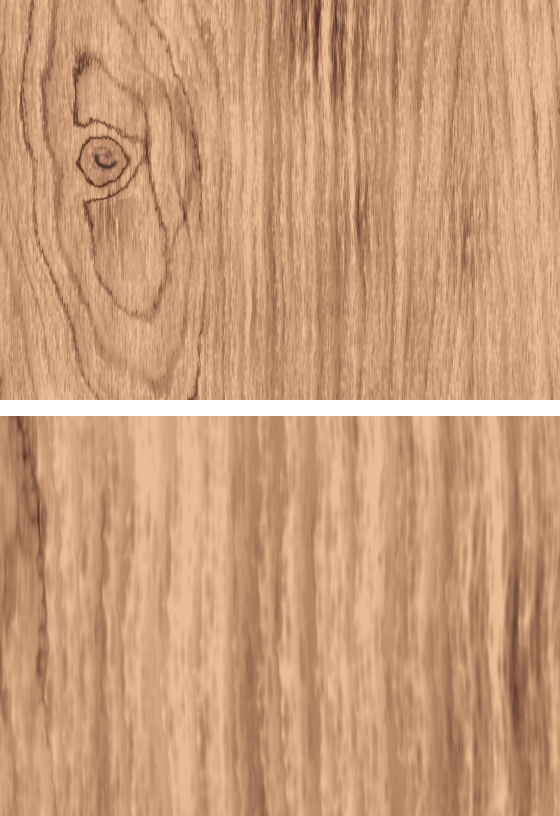
Top, the full canvas; bottom, a detail of the centre.
Give the GLSL for this texture, as a Shadertoy shader.

```glsl
const vec3 DARK_WOOD = vec3(0.48, 0.32, 0.24);
const vec3 MID_WOOD = vec3(0.75, 0.56, 0.42);
const vec3 LIGHT_WOOD = vec3(0.87, 0.69, 0.54);
const vec3 KNOT_PINK = vec3(0.72, 0.51, 0.41);
const vec3 SCAR_CREAM = vec3(0.91, 0.71, 0.55);
const float RIGHT_SEAM = 1.185;

vec2 hash2(vec2 p) {
    return fract(sin(vec2(dot(p, vec2(127.1, 311.7)), dot(p, vec2(269.5, 183.3)))) * 43758.55);
}

// Distance to the nearest scattered point, centred near zero
float cellular(vec2 p) {
    vec2 cell = floor(p), local = fract(p);
    float nearest = 2.0;
    for (int y = -1; y <= 1; y++)
        for (int x = -1; x <= 1; x++) {
            vec2 offset = vec2(x, y);
            vec2 d = offset + hash2(cell + offset) - local;
            nearest = min(nearest, dot(d, d));
        }
    return sqrt(nearest) - 0.45;
}

// Slow wandering from layered sines
float sway(vec2 p) {
    float sum = 0.0, amplitude = 0.5;
    for (int i = 0; i < 4; i++) {
        sum += amplitude * sin(p.x + 1.7 * sin(p.y + float(i))) * cos(p.y * 0.8 - p.x * 0.4);
        p = mat2(1.5, 0.9, -0.9, 1.5) * p + 2.3;
        amplitude *= 0.55;
    }
    return sum;
}

// Soft elliptical spot
float spot(vec2 p, vec2 centre, vec2 size) {
    vec2 q = (p - centre) / size;
    return exp(-dot(q, q));
}

// Irregular growth rings: a thin dark edge with a fade on one side
float rings(float g, float seed, float width) {
    float f = fract(g);
    vec2 rnd = hash2(vec2(floor(g), seed));
    float d = f - mix(0.4, 0.75, rnd.x);
    float edge = exp(-d * d / (width * width));
    float fade = 0.4 * exp(min(d, 0.0) * 5.0) * (1.0 - smoothstep(0.0, width, d));
    return mix(0.15, 1.0, rnd.y) * (edge + fade * smoothstep(0.0, 0.25, f));
}

vec3 woodRamp(float tone) {
    tone = clamp(tone, -0.3, 1.12);
    return tone < 0.69 ? mix(DARK_WOOD, MID_WOOD, tone / 0.69)
                       : mix(MID_WOOD, LIGHT_WOOD, (tone - 0.69) / 0.31);
}

// Long nested lenses that close into circles at the knot
float lensField(vec2 p, float knotRadius) {
    vec2 q = p - vec2(0.29 - 0.12 * (p.y - 0.5), 0.55);
    float lens = sqrt(q.x * q.x + 0.07 * q.y * q.y + 0.003);
    lens += 0.042 * sway(p * vec2(8.0, 3.5)) + 0.02 * sway(p * vec2(15.0, 8.0) + 4.0);
    return mix(lens, knotRadius * 1.7, smoothstep(0.12, 0.05, knotRadius));
}

// Upright lines that lean over toward the right seam
float uprightField(vec2 p) {
    float lean = 0.13 * (p.y - 0.3) * smoothstep(0.92, 1.2, p.x);
    return p.x - lean + 0.016 * sway(p * vec2(5.0, 3.0) + 8.0);
}

void mainImage(out vec4 fragColor, in vec2 fragCoord) {
    vec2 p = fragCoord / iResolution.y;
    float pixel = 1.0 / iResolution.y;
    float onRight = smoothstep(-pixel, pixel, p.x - RIGHT_SEAM);

    // Fibres, pores and streaks, drawn out along the boards
    vec2 bent = p + vec2(0.010 * sway(p * vec2(4.0, 4.0)), 0.0);
    float fibre = cellular(bent * vec2(210.0, 18.0));
    float pore = cellular(bent * vec2(150.0, 55.0) + 31.0);
    float dash = smoothstep(-0.14, -0.34, cellular(bent * vec2(95.0, 9.0) + 53.0));
    float streak = cellular(bent * vec2(55.0, 2.0) + 7.0);
    float band = cellular(bent * vec2(13.0, 1.2) + 17.0);

    // Grain field of the boards
    vec2 knotCentre = vec2(0.255, 0.60);
    float knotRadius = length(p - knotCentre) + 0.012 * sway(p * 38.0);
    float g = mix(lensField(p, knotRadius), uprightField(p) - 0.29, smoothstep(0.46, 0.62, p.x));
    if (p.x > RIGHT_SEAM) g = p.x + 0.07 * p.y + 0.012 * sway(p * vec2(4.0, 5.0));
    g += 0.007 * fibre + 0.006 * pore;

    // Growth rings break up along their length
    float presence = clamp(0.75 + 0.8 * sway(p * vec2(9.0, 5.0) + 3.0) + 0.8 * pore + 0.8 * fibre, 0.1, 1.4);
    float seed = 3.0 + onRight * 9.0;
    float middle = smoothstep(0.52, 0.62, p.x) * (1.0 - smoothstep(0.88, 0.98, p.x));
    float tone = 0.965 + 0.05 * onRight;
    tone -= 0.66 * presence * rings(g * 17.0, seed, 0.09) * (1.0 - 0.5 * middle);
    tone -= 0.27 * presence * rings(g * 47.0, seed + 1.0, 0.18);
    tone += 0.30 * fibre + 0.27 * pore - 0.17 * dash;
    tone += (0.20 + 0.18 * middle) * streak + 0.30 * band;
    tone += 0.09 * sway(p * vec2(5.0, 3.0) + 11.0);

    // Heart-shaped contour beside the knot, tapering downward
    vec2 h = p - vec2(0.39, 0.50) + 0.014 * vec2(sway(p * 22.0), sway(p * 18.0 + 5.0));
    float taper = mix(0.035, 0.105, smoothstep(-0.27, 0.20, h.y));
    float heart = length(h / vec2(taper, 0.27)) - 1.0 + 0.2 * fibre;
    float heartSide = smoothstep(-0.05, 0.04, h.x + 0.25 * max(h.y, 0.0));
    tone -= 0.55 * exp(-heart * heart * 90.0) * heartSide * max(presence, 0.45);
    tone += 0.08 * smoothstep(0.0, -0.3, heart);

    // Smoky stains and the dark upper streaks
    float smoke = 1.3 * spot(p, vec2(0.83, 1.0), vec2(0.11, 0.29));
    smoke += 0.8 * spot(p, vec2(0.89, 0.47), vec2(0.045, 0.12));
    smoke += 0.6 * spot(p, vec2(0.27, 0.46), vec2(0.06, 0.08));
    smoke += spot(p, vec2(0.365, 0.635), vec2(0.02, 0.045));
    smoke += 0.6 * spot(p, vec2(1.16, 0.45), vec2(0.05, 0.16));
    tone -= smoke * clamp(0.32 - 1.2 * streak - 0.7 * fibre, 0.0, 0.9);
    tone -= 0.16 * (1.0 - onRight) * exp(-abs(p.x - RIGHT_SEAM) * 45.0);

    // Knot with a dark crescent
    float knot = smoothstep(0.055, 0.025, knotRadius);
    tone -= 0.35 * exp(-pow((knotRadius - 0.055) / 0.014, 2.0)) * (0.8 + pore);
    vec3 color = woodRamp(tone);
    color = mix(color, KNOT_PINK + 0.3 * pore + 0.07 * sin(knotRadius * 420.0), 0.7 * knot);
    vec2 c = p - knotCentre - vec2(0.012, 0.008);
    float crescent = exp(-pow((length(c) - 0.026) / 0.006, 2.0)) * smoothstep(0.012, -0.016, c.y + 0.4 * c.x);
    color = mix(color, DARK_WOOD * 0.45, 0.85 * crescent);
    color = mix(color, DARK_WOOD, 0.7 * spot(p, knotCentre + vec2(0.016, 0.012), vec2(0.013)));

    // Pale split with dark lips
    vec2 s = p + vec2(0.003 * sin(p.y * 45.0) + 0.004 * fibre, 0.0);
    color = mix(color, DARK_WOOD, 0.8 * spot(s, vec2(0.629, 0.20), vec2(0.017, 0.11)) * (0.6 - streak));
    color = mix(color, SCAR_CREAM, smoothstep(0.3, 0.6, spot(s, vec2(0.621, 0.22), vec2(0.007, 0.11))));
    fragColor = vec4(clamp(color, 0.0, 1.0), 1.0);
}
```
